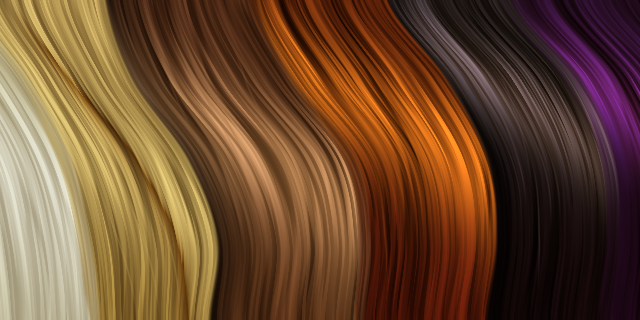
A Shadertoy shader for this texture:

```glsl
// Six wavy locks of glossy hair side by side, from platinum through copper to violet.

const int LOCKS = 6;
const int KNOTS = 5;
const float SHINE_SLANT = 0.30;    // how far the gloss band drops across a lock
const float STRAND_CONTRAST = 0.85;
const float FLYAWAY_WIDTH = 0.0022;
const float FLYAWAY_GLOW = 0.28;

// Borders from left to right, each with its x at five even steps from top to bottom.
const float BORDER[35] = float[35](
    -0.55, -0.38, -0.25, -0.20, -0.18,
    -0.10,  0.07,  0.205, 0.27,  0.295,
     0.33,  0.415, 0.59,  0.68,  0.656,
     0.78,  0.91,  1.10,  1.146, 1.125,
     1.21,  1.395, 1.525, 1.552, 1.52,
     1.60,  1.80,  1.905, 1.922, 1.89,
     2.05,  2.25,  2.35,  2.37,  2.34);

const vec3 ROOT[6] = vec3[6](
    vec3(0.70, 0.66, 0.50), vec3(0.68, 0.56, 0.30), vec3(0.27, 0.14, 0.07),
    vec3(0.34, 0.12, 0.03), vec3(0.14, 0.11, 0.10), vec3(0.12, 0.04, 0.10));
const vec3 GLOSS[6] = vec3[6](
    vec3(0.79, 0.77, 0.68), vec3(0.77, 0.66, 0.37), vec3(0.61, 0.42, 0.25),
    vec3(0.74, 0.37, 0.08), vec3(0.42, 0.33, 0.31), vec3(0.42, 0.13, 0.41));
const vec3 TIP[6] = vec3[6](
    vec3(0.64, 0.60, 0.46), vec3(0.56, 0.43, 0.18), vec3(0.30, 0.16, 0.07),
    vec3(0.27, 0.07, 0.02), vec3(0.07, 0.025, 0.025), vec3(0.09, 0.02, 0.06));

const float GLOSS_HEIGHT[6] = float[6](0.58, 0.48, 0.52, 0.39, 0.32, 0.42);
const float GLOSS_SPREAD[6] = float[6](0.40, 0.36, 0.28, 0.25, 0.17, 0.20);
const float CONTRAST[6] = float[6](0.28, 0.55, 0.85, 1.05, 1.10, 1.0);
const float EDGE_SHADOW[6] = float[6](0.0, 0.12, 0.65, 0.22, 0.70, 0.15);
const float EDGE_SOFTNESS[6] = float[6](0.0, 0.035, 0.004, 0.025, 0.004, 0.03);

vec2 hash2(vec2 p) {
    vec3 q = fract(vec3(p.xyx) * vec3(0.1031, 0.1030, 0.0973));
    q += dot(q, q.yzx + 33.33);
    return fract((q.xx + q.yz) * q.zy);
}

// Smooth cellular noise: tones of nearby cells blended by distance.
float cellTone(vec2 p) {
    vec2 cell = floor(p);
    float total = 0.0, weightSum = 0.0;
    for (int j = -1; j <= 1; j++)
    for (int i = -1; i <= 1; i++) {
        vec2 id = cell + vec2(i, j);
        vec2 offset = id + hash2(id + 70.0) - p;
        float weight = exp(-9.0 * dot(offset, offset));
        total += weight * hash2(id + 191.0).x;
        weightSum += weight;
    }
    return total / weightSum;
}

// Catmull-Rom curve through the knots of one border.
float borderX(int border, float drop) {
    float s = clamp(drop, 0.0, 0.9999) * float(KNOTS - 1);
    int k = int(s), first = border * KNOTS;
    float f = fract(s);
    float a = BORDER[first + max(k - 1, 0)];
    float b = BORDER[first + k];
    float c = BORDER[first + k + 1];
    float d = BORDER[first + min(k + 2, KNOTS - 1)];
    return b + 0.5 * f * (c - a + f * (2.0 * a - 5.0 * b + 4.0 * c - d
             + f * (3.0 * (b - c) + d - a)));
}

// Clumps, strands and single hairs, each drifting a little differently.
float strandTone(float u, float drop, float seed) {
    float sway = 0.02 * sin(7.0 * drop + 9.0 * u + seed);
    float clump  = cellTone(vec2((u + sway - 0.10 * drop) * 8.0, drop * 1.3) + seed);
    float strand = cellTone(vec2((u + sway + 0.05 * drop) * 23.0, drop * 1.8) + seed * 2.0);
    float hair   = cellTone(vec2((u - 0.04 * drop) * 58.0, drop * 3.0) + seed * 3.0);
    return 0.55 * clump + 0.65 * strand + 0.75 * hair - 0.975;
}

vec3 lockColor(int lock, float u, float drop) {
    float seed = 17.0 * float(lock) + 5.0;
    float tone = strandTone(u, drop, seed);

    // Root to tip, with a slanted gloss band frayed by the strands.
    float band = (drop - GLOSS_HEIGHT[lock] - SHINE_SLANT * (u - 0.5) + 0.10 * tone)
               / GLOSS_SPREAD[lock];
    vec3 color = mix(ROOT[lock], TIP[lock], smoothstep(0.1, 0.95, drop));
    color = mix(color, GLOSS[lock], exp(-band * band));

    // Gaps between strands turn warmer as they darken.
    float light = max(1.0 + STRAND_CONTRAST * CONTRAST[lock] * tone * 1.3, 0.12);
    color *= pow(vec3(light), vec3(0.85, 1.0, 1.3));

    // Golden parting inside the blonde lock.
    if (lock == 1) {
        float side = u - (0.31 + 0.50 * drop) + 0.03 * tone;
        float parting = exp(-abs(side) / (side < 0.0 ? 0.07 : 0.022));
        color *= mix(vec3(1.0), vec3(0.62, 0.44, 0.16), parting * smoothstep(0.0, 0.2, drop));
    }

    // Stray hairs crossing the flow.
    for (int k = 0; k < 7; k++) {
        vec2 rnd = hash2(vec2(float(k) * 3.7, seed));
        float path = rnd.x + (rnd.y - 0.5) * 0.8 * (drop - 0.5) + 0.03 * sin(8.0 * drop + 6.0 * rnd.y);
        float reach = smoothstep(0.24, 0.08, abs(drop - 0.3 - 0.5 * rnd.y));
        float line = smoothstep(FLYAWAY_WIDTH * 2.5, 0.0, abs(u - path) * 0.42);
        color = mix(color, GLOSS[lock], FLYAWAY_GLOW * line * reach);
    }
    return color * (1.0 - EDGE_SHADOW[lock] * exp(-max(u, 0.0) / 0.15));
}

void mainImage(out vec4 fragColor, in vec2 fragCoord) {
    vec2 uv = fragCoord / iResolution.xy;
    float x = 2.0 * uv.x, drop = 1.0 - uv.y;
    vec3 color = vec3(0.0);
    for (int lock = 0; lock < LOCKS; lock++) {
        float left = borderX(lock, drop), right = borderX(lock + 1, drop);
        if (x < left - 0.07 || x > right + 0.07) continue;
        float softness = EDGE_SOFTNESS[lock];
        float fray = (cellTone(vec2((x - left) * 70.0, drop * 2.0)) - 0.5) * softness * 1.5;
        float blur = softness + 0.003;
        float cover = lock == 0 ? 1.0 : smoothstep(-blur, blur, x - left + fray);
        color = mix(color, lockColor(lock, (x - left) / (right - left), drop), cover);
    }
    fragColor = vec4(color, 1.0);
}
```
